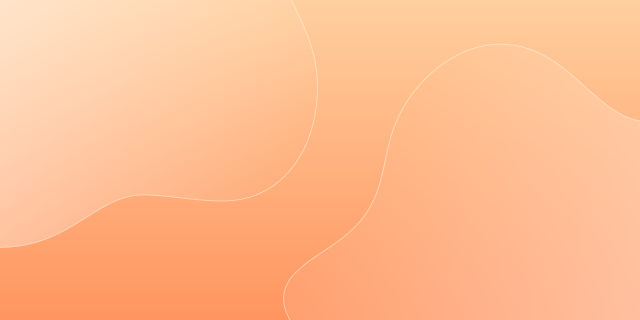
Reproduce this background procedurally as a WebGL 1 fragment shader.

```glsl
precision highp float;

uniform vec2 u_resolution;

const vec2 CANVAS = vec2(2.0, 1.0);
const vec3 SKY_TOP = vec3(1.0, 0.812, 0.622);
const vec3 SKY_BOTTOM = vec3(1.0, 0.585, 0.376);
const vec3 VEIL = vec3(1.0);
const vec3 RIM = vec3(1.0, 0.97, 0.92);
const float RIM_WIDTH = 0.0026;
const float RIM_ALPHA = 0.55;
// Veil opacity: strongest at its canvas corner, fading along x and y
const float LEFT_ALPHA = 0.45;
const vec2 LEFT_FADE = vec2(0.40, 0.15);
const float RIGHT_ALPHA = 0.40;
const vec2 RIGHT_FADE = vec2(0.28, 0.28);
const int CURVE_STEPS = 24;

struct Outline {
    vec2 pen;      // end of the path so far
    float dist;    // nearest distance to the path
    float inside;  // -1 inside, 1 outside
};

float segmentDistance(vec2 p, vec2 a, vec2 b) {
    vec2 ab = b - a;
    float h = clamp(dot(p - a, ab) / max(dot(ab, ab), 1e-9), 0.0, 1.0);
    return length(p - a - ab * h);
}

vec2 bezier(vec2 a, vec2 b, vec2 c, vec2 d, float t) {
    float s = 1.0 - t;
    return s * s * s * a + 3.0 * s * t * (s * b + t * c) + t * t * t * d;
}

// Extends the outline by a cubic; raySide (+1 or -1) is the parity ray's x direction
void curveTo(inout Outline o, vec2 p, float raySide, vec2 b, vec2 c, vec2 d) {
    vec2 start = o.pen;
    for (int i = 1; i <= CURVE_STEPS; i++) {
        vec2 next = bezier(start, b, c, d, float(i) / float(CURVE_STEPS));
        o.dist = min(o.dist, segmentDistance(p, o.pen, next));
        if ((o.pen.y > p.y) != (next.y > p.y)) {
            float x = mix(o.pen.x, next.x, (p.y - o.pen.y) / (next.y - o.pen.y));
            if (raySide * (x - p.x) > 0.0) o.inside = -o.inside;
        }
        o.pen = next;
    }
}

Outline leftBlob(vec2 p) {
    Outline o = Outline(vec2(0.911, 1.0), 10.0, 1.0);
    curveTo(o, p, 1.0, vec2(0.953, 0.909), vec2(0.992, 0.839), vec2(0.992, 0.727));
    curveTo(o, p, 1.0, vec2(0.992, 0.531), vec2(0.880, 0.372), vec2(0.698, 0.372));
    curveTo(o, p, 1.0, vec2(0.604, 0.372), vec2(0.521, 0.391), vec2(0.448, 0.391));
    curveTo(o, p, 1.0, vec2(0.299, 0.391), vec2(0.221, 0.227), vec2(0.0, 0.227));
    return o;
}

Outline rightBlob(vec2 p) {
    Outline o = Outline(vec2(2.0, 0.622), 10.0, 1.0);
    curveTo(o, p, -1.0, vec2(1.849, 0.648), vec2(1.771, 0.862), vec2(1.562, 0.862));
    curveTo(o, p, -1.0, vec2(1.427, 0.862), vec2(1.289, 0.750), vec2(1.234, 0.609));
    curveTo(o, p, -1.0, vec2(1.198, 0.518), vec2(1.203, 0.422), vec2(1.146, 0.336));
    curveTo(o, p, -1.0, vec2(1.089, 0.250), vec2(0.995, 0.214), vec2(0.932, 0.156));
    curveTo(o, p, -1.0, vec2(0.878, 0.107), vec2(0.875, 0.057), vec2(0.906, 0.0));
    return o;
}

// Lays a translucent veil and its thin rim over the base colour
vec3 paintBlob(vec3 base, Outline o, float alpha, float pixel) {
    float fill = clamp(0.5 - o.dist * o.inside / pixel, 0.0, 1.0);
    float rim = clamp(0.5 + (0.5 * RIM_WIDTH - o.dist) / pixel, 0.0, 1.0);
    vec3 color = mix(base, VEIL, fill * max(alpha, 0.0));
    return mix(color, RIM, rim * RIM_ALPHA);
}

void main() {
    vec2 p = gl_FragCoord.xy / u_resolution * CANVAS;
    float pixel = CANVAS.y / u_resolution.y;

    // Vertical backdrop
    vec3 color = mix(SKY_BOTTOM, SKY_TOP, p.y);

    // Veils brighten towards the upper left and lower right corners
    float leftAlpha = LEFT_ALPHA - dot(LEFT_FADE, vec2(p.x, CANVAS.y - p.y));
    float rightAlpha = RIGHT_ALPHA - dot(RIGHT_FADE, vec2(CANVAS.x - p.x, p.y));
    color = paintBlob(color, leftBlob(p), leftAlpha, pixel);
    color = paintBlob(color, rightBlob(p), rightAlpha, pixel);

    gl_FragColor = vec4(color, 1.0);
}
```
